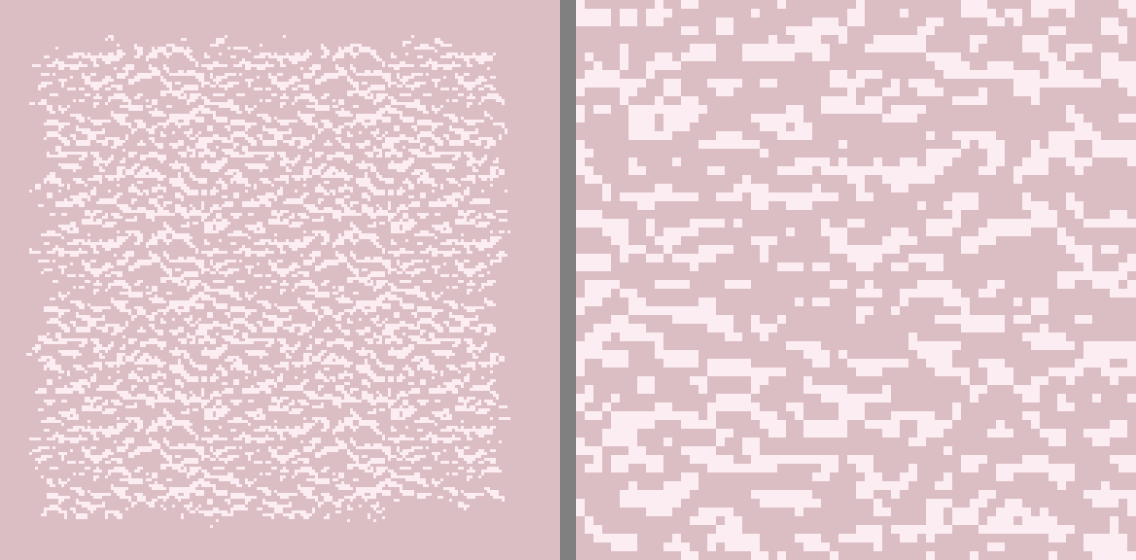
Left, the full canvas; right, a detail of the centre.
This pattern is drawn by a WebGL 1 fragment shader. Its source:

```glsl
precision highp float;
// A ragged square of pale, blocky marks on dusty pink. White noise on a wrapped
// cell grid is filtered into short horizontal clumps, thresholded, and
// faded out at an uneven border. Cell edges are antialiased by pixel coverage.

uniform vec2 u_resolution;

#define CELLS 192.0                      // cells across the canvas
#define PERIOD 64.0                      // cells before the pattern repeats
#define THRESHOLD 0.166                  // higher leaves fewer marks
#define PATCH_MIN vec2(16.0, 15.5)       // patch corners, in cells
#define PATCH_MAX vec2(169.0, 175.0)
#define NOTCH vec2(132.0, 6.0)           // lower right step: start, height
#define RAGGED 8.0                       // border wander, in cells
#define BORDER_STEP 6.0                  // length of one border step, in cells
#define BORDER_FADE 0.2                  // loss of marks per cell outside
#define GROUND vec3(0.86, 0.74, 0.77)
#define MARK vec3(0.99, 0.93, 0.95)

float hash(vec2 p) {
  return fract(sin(dot(p, vec2(127.1, 311.7))) * 43758.5453);
}

// Noise smoothed along rows and band-passed across them.
float clumps(vec2 cell) {
  float sum = 0.0;
  for (int j = -2; j <= 2; j++) {
    for (int i = -2; i <= 2; i++) {
      vec2 o = vec2(float(i), float(j));
      float across = exp(-0.8 * o.x * o.x);
      float down = exp(-0.2 * o.y * o.y) * cos(1.2 * o.y);
      sum += across * down * (hash(mod(cell + o, PERIOD)) - 0.5);
    }
  }
  return sum;
}

// Uneven offset of one border, constant over each step.
float wander(float along, float side) {
  return RAGGED * (hash(vec2(floor(along / BORDER_STEP), side)) - 0.5);
}

// Cells to the nearest border, positive inside the patch.
float patchDepth(vec2 cell) {
  vec2 low = cell - PATCH_MIN;
  vec2 high = PATCH_MAX - cell;
  low += vec2(wander(cell.y, 71.0), 0.5 * wander(cell.x, 83.0));
  high += vec2(wander(cell.y, 97.0), 0.5 * wander(cell.x, 109.0));
  low.y -= NOTCH.y * step(NOTCH.x, cell.x);
  return min(min(low.x, low.y), min(high.x, high.y));
}

float marked(vec2 cell) {
  float fade = BORDER_FADE * min(patchDepth(cell), 0.0);
  return step(THRESHOLD, clumps(cell) + fade);
}

void main() {
  // Centred square of cells
  float size = min(u_resolution.x, u_resolution.y);
  float pixel = CELLS / size;
  vec2 p = (gl_FragCoord.xy - 0.5 * u_resolution) * pixel + 0.5 * CELLS;

  // Share of the pixel covered by each of the four nearest cells
  vec2 q = p - 0.5;
  vec2 cell = floor(q);
  vec2 share = clamp((fract(q) - 0.5) / pixel + 0.5, 0.0, 1.0);
  float lower = mix(marked(cell), marked(cell + vec2(1.0, 0.0)), share.x);
  float upper = mix(marked(cell + vec2(0.0, 1.0)), marked(cell + 1.0), share.x);

  gl_FragColor = vec4(mix(GROUND, MARK, mix(lower, upper, share.y)), 1.0);
}
```
